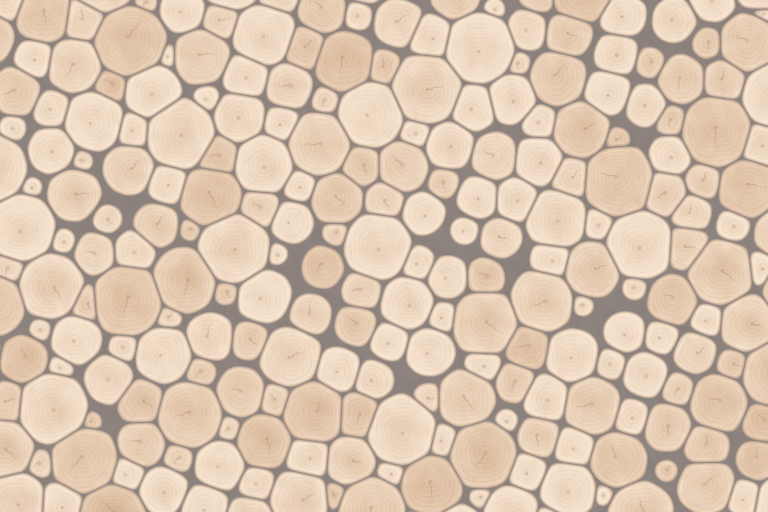
Write a Shadertoy shader that draws this texture.

```glsl
// Stacked log ends: pale sawn wood discs of mixed sizes packed over grey.

struct Log { vec2 pos, next, seed; float radius; };
Log logs[64]; // 8 x 8 block of cells around the current point

vec2 hash2(vec2 c) {
    vec2 q = vec2(dot(c, vec2(127.1, 311.7)), dot(c, vec2(269.5, 183.3)));
    return fract(sin(q) * 43758.5);
}

// One log per cell; large and small alternate so that small ones fill gaps
void placeLogs(vec2 corner) {
    for (int k = 0; k < 64; k++) {
        vec2 cell = corner + vec2(k % 8, k / 8) - 4.0;
        float size = hash2(cell + 71.0).x;
        bool large = mod(cell.x + cell.y, 2.0) < 0.5;
        logs[k].radius = large ? mix(0.46, 0.86, size) : mix(0.23, 0.56, size);
        logs[k].pos = cell + 0.5 + (hash2(cell) - 0.5) * 0.5;
        logs[k].seed = hash2(cell + 37.0);
    }
}

// Push overlapping neighbours apart; the valid block shrinks with each pass
void relaxLogs() {
    for (int pass = 1; pass <= 2; pass++) {
        for (int y = pass; y < 8 - pass; y++)
        for (int x = pass; x < 8 - pass; x++) {
            int i = y * 8 + x;
            vec2 push = vec2(0.0);
            for (int n = 0; n < 9; n++) {
                int j = i + (n / 3 - 1) * 8 + n % 3 - 1;
                if (j == i) continue;
                vec2 away = logs[i].pos - logs[j].pos;
                float gap = length(away) + 1e-4;
                float reach = logs[i].radius + logs[j].radius;
                push += away / gap * max(reach - gap, 0.0) * 0.65 * logs[j].radius / reach;
            }
            logs[i].next = logs[i].pos + push;
        }
        for (int y = pass; y < 8 - pass; y++)
        for (int x = pass; x < 8 - pass; x++)
            logs[y * 8 + x].pos = logs[y * 8 + x].next;
    }
}

float power(vec2 p, int i) {
    vec2 d = p - logs[i].pos;
    return dot(d, d) - logs[i].radius * logs[i].radius;
}

float smin(float a, float b, float k) {
    float h = max(k - abs(a - b), 0.0) / k;
    return min(a, b) - h * h * k * 0.25;
}

// Layered sines for soft stains in the wood
float stains(vec2 p) {
    float sum = 0.0, amp = 0.5;
    for (int i = 0; i < 4; i++) {
        p = mat2(0.8, 0.6, -0.6, 0.8) * p * 1.8 + 1.7;
        sum += amp * sin(p.x + 1.4 * sin(p.y)) * cos(p.y + sin(p.x * 0.7));
        amp *= 0.6;
    }
    return sum;
}

vec3 woodColor(vec2 rel, float depth, Log l) {
    float r = l.radius, phase = l.seed.x * 40.0;

    // Growth rings around an off-centre pith
    vec2 v = rel - (l.seed - 0.5) * 0.35 * r * clamp(depth / r, 0.0, 1.0);
    float a = atan(v.y, v.x), dist = length(v);
    float ring = dist * (1.0 + 0.04 * sin(3.0 * a + phase) + 0.025 * sin(5.0 * a - phase));
    float rings = sin(ring * 62.0 + phase) + 0.7 * sin(ring * 97.0 + 2.0 * sin(a + phase));
    float stain = stains(rel * 2.5 + phase);

    // Tan heartwood in a cream log
    float heart = smoothstep(0.85, 0.1, ring / r);
    float tan_ = 0.75 * pow(l.seed.y, 1.8) + heart * (0.12 + 0.35 * l.seed.x * smoothstep(0.3, 0.8, r));
    tan_ += 0.2 * stain + 0.07 * rings;
    vec3 col = mix(vec3(0.955, 0.88, 0.80), vec3(0.86, 0.735, 0.62), clamp(tan_, 0.0, 1.2));

    // Pith and a tapering radial crack
    float along = dot(v, vec2(cos(phase), sin(phase)));
    float across = abs(dot(v, vec2(-sin(phase), cos(phase))) + 0.015 * sin(along * 25.0));
    float crack = smoothstep(0.03, 0.0, across) * smoothstep(-0.03, 0.03, along)
                * smoothstep(0.75 * r, 0.1 * r, along) * step(0.45, l.seed.y);
    float pith = smoothstep(0.07, 0.01, dist);
    col = mix(col, vec3(0.66, 0.52, 0.42), max(0.4 * crack, 0.35 * pith));

    // Pale sapwood band and thin brown bark
    col += 0.02 * smoothstep(0.04, 0.07, depth) * smoothstep(0.14, 0.08, depth);
    return mix(col, vec3(0.75, 0.65, 0.57), 0.65 * smoothstep(0.055, 0.01, depth));
}

void mainImage(out vec4 fragColor, in vec2 fragCoord) {
    vec2 p = mat2(0.955, 0.296, -0.296, 0.955) * fragCoord / iResolution.y * 12.0;
    placeLogs(floor(p + 0.5));
    relaxLogs();

    // The log whose power cell holds this point
    int own = 18;
    for (int k = 0; k < 16; k++) {
        int j = (k / 4 + 2) * 8 + k % 4 + 2;
        if (power(p, j) < power(p, own)) own = j;
    }

    // Depth inside its wobbly outline, flattened where neighbours press
    Log l = logs[own];
    vec2 rel = p - l.pos;
    float a = atan(rel.y, rel.x), phase = l.seed.x * 40.0;
    float wobble = 1.08 + 0.02 * sin(2.0 * a + phase) + 0.012 * sin(3.0 * a - phase);
    float depth = l.radius * wobble - length(rel);
    for (int k = 0; k < 16; k++) {
        int j = (k / 4 + 2) * 8 + k % 4 + 2;
        if (j == own) continue;
        float side = (power(p, j) - power(p, own)) / (2.0 * distance(logs[j].pos, l.pos) + 1e-4);
        depth = smin(depth, side - 0.012, 0.12);
    }

    float soft = max(0.025, 9.0 / iResolution.y);
    vec3 grey = vec3(0.55, 0.51, 0.49) + 0.015 * stains(p * 3.0);
    vec3 col = mix(grey, woodColor(rel, depth, l), smoothstep(-soft, soft, depth));
    fragColor = vec4(col, 1.0);
}
```
